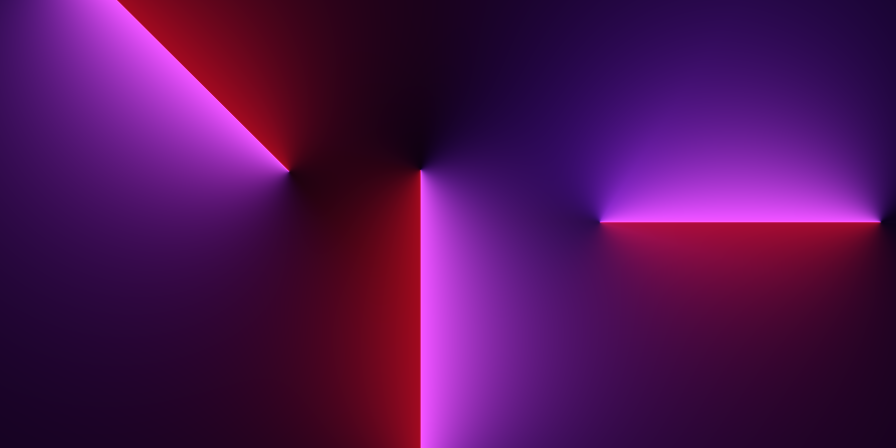
Reproduce this background procedurally as a WebGL 2 fragment shader.

```glsl
#version 300 es
precision highp float;
// Three two-sided light bars in a dark room: magenta on one face, red on the other.
// Each point is lit by the angle that every bar covers in its view, less the part
// hidden behind nearer bars; a contrast curve shapes the glow of each bar.

#define MAGENTA vec3(0.92, 0.33, 0.98)
#define RED vec3(0.60, 0.035, 0.07)
#define AMBIENT vec3(0.035, 0.002, 0.045)
#define CONTRAST vec3(2.0, 2.3, 1.4)
#define FADE 0.4
#define CORE_WIDTH 0.0012
#define CORE_GAIN 0.1

uniform vec2 u_resolution;
out vec4 outColor;

const float PI = 3.14159265;
const int BARS = 3;

// Bar ends (start.xy, end.xy) in canvas heights; the left face is magenta.
const vec4 bars[BARS] = vec4[BARS](
    vec4(0.646, 0.617, 0.119, 1.141),
    vec4(0.939, 0.621, 0.939, -0.120),
    vec4(1.339, 0.504, 1.966, 0.504));

float cross2(vec2 a, vec2 b) {
    return a.x * b.y - a.y * b.x;
}

// View of a bar from p: x = middle direction, y = half of the covered angle.
vec2 viewSpan(vec2 p, vec4 bar) {
    vec2 a = bar.xy - p;
    vec2 b = bar.zw - p;
    float sweep = atan(cross2(a, b), dot(a, b));
    return vec2(atan(a.y, a.x) + 0.5 * sweep, 0.5 * abs(sweep));
}

// Distance from p to the line of a bar along a direction.
float rayDistance(vec2 p, vec4 bar, vec2 dir) {
    vec2 along = bar.zw - bar.xy;
    float slant = cross2(dir, along);
    return abs(cross2(bar.xy - p, along)) / max(abs(slant), 1e-5);
}

// Angle of one bar that is hidden by another.
float hiddenAngle(vec2 p, vec4 bar, vec2 span, vec4 blocker) {
    vec2 other = viewSpan(p, blocker);
    float turn = mod(other.x - span.x + PI, 2.0 * PI) - PI;
    float low = max(-span.y, turn - other.y);
    float high = min(span.y, turn + other.y);
    float middle = span.x + 0.5 * (low + high);
    vec2 dir = vec2(cos(middle), sin(middle));
    bool nearer = rayDistance(p, blocker, dir) < rayDistance(p, bar, dir);
    return nearer ? max(high - low, 0.0) : 0.0;
}

// Distance to the bar itself, for the fade and its thin bright edge.
float barDistance(vec2 p, vec4 bar) {
    vec2 along = bar.zw - bar.xy;
    vec2 q = p - bar.xy;
    return length(q - along * clamp(dot(q, along) / dot(along, along), 0.0, 1.0));
}

void main() {
    vec2 p = gl_FragCoord.xy / u_resolution.y;
    float pixel = 1.0 / u_resolution.y;
    vec3 color = AMBIENT;

    for (int i = 0; i < BARS; i++) {
        vec4 bar = bars[i];
        vec2 span = viewSpan(p, bar);
        float visible = 2.0 * span.y;
        for (int j = 0; j < BARS; j++) {
            if (j != i) visible -= hiddenAngle(p, bar, span, bars[j]);
        }

        // Pick the face by the signed distance, smoothed over one pixel.
        vec2 along = normalize(bar.zw - bar.xy);
        float side = cross2(along, p - bar.xy);
        float face = smoothstep(-0.6 * pixel, 0.6 * pixel, side);
        float away = barDistance(p, bar);
        vec3 glow = pow(vec3(max(visible, 0.0) / PI), CONTRAST) * exp(-FADE * away);
        color += mix(RED, MAGENTA, face) * glow;

        // Thin bright edge along the bar.
        float core = 1.0 - smoothstep(0.0, CORE_WIDTH + pixel, away);
        color += CORE_GAIN * core * MAGENTA;
    }

    outColor = vec4(clamp(color, 0.0, 1.0), 1.0);
}
```
